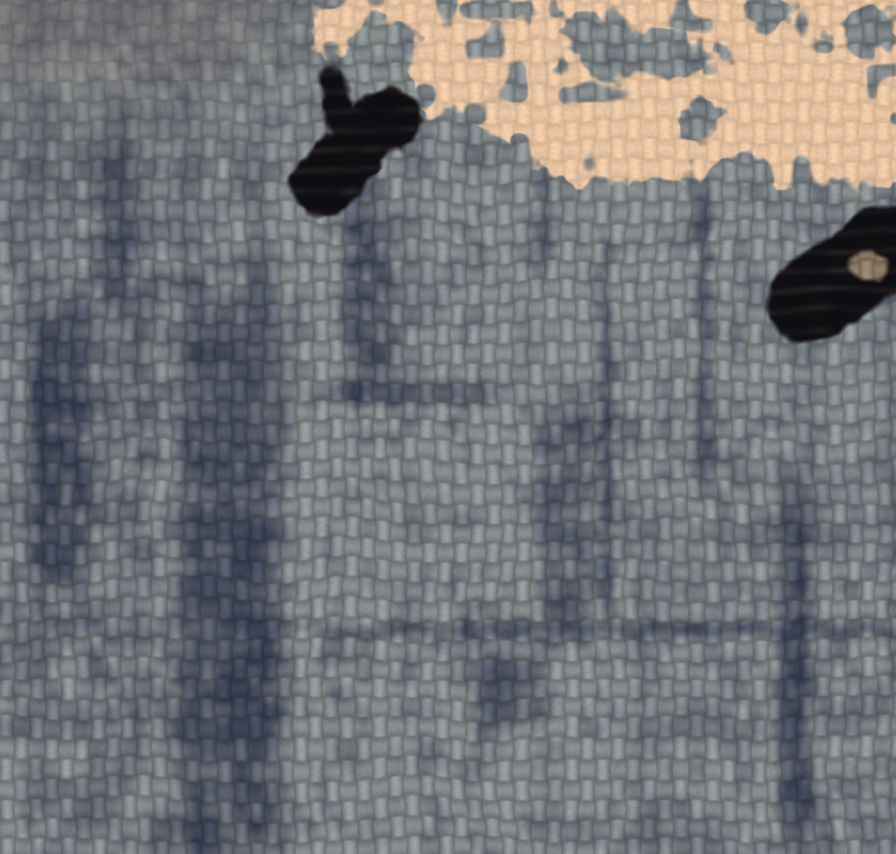
A Shadertoy shader for this texture:

```glsl
#define THREADS vec2(57.0, 45.0)
#define PALE_DYE vec3(0.565, 0.59, 0.595)
#define DEEP_DYE vec3(0.25, 0.275, 0.355)
#define CREAM vec3(0.97, 0.82, 0.68)
#define INK vec3(0.055, 0.05, 0.065)
#define TAN vec3(0.56, 0.49, 0.41)
#define EDGE_SOFT 0.004
#define EDGE_ROUGH 0.03
#define WEAVE_DEPTH 0.36

float hash(vec2 p) {
    return fract(sin(dot(p, vec2(127.1, 311.7))) * 43758.5453);
}

float noise(vec2 p) {
    vec2 i = floor(p), f = fract(p);
    f = f * f * (3.0 - 2.0 * f);
    return mix(mix(hash(i), hash(i + vec2(1, 0)), f.x),
               mix(hash(i + vec2(0, 1)), hash(i + vec2(1, 1)), f.x), f.y);
}

float capsule(vec2 p, vec2 a, vec2 b, float radius) {
    vec2 ab = b - a;
    float t = clamp(dot(p - a, ab) / dot(ab, ab), 0.0, 1.0);
    return length(p - a - ab * t) - radius;
}

float ellipse(vec2 p, vec2 radii) {
    return (length(p / radii) - 1.0) * min(radii.x, radii.y);
}

// Plain weave: warp and weft alternate smoothly, with dark gaps at corners
float weave(vec2 g) {
    vec2 s = sin(3.14159 * g);
    float warpOver = smoothstep(-0.35, 0.35, s.x * s.y);
    return mix(0.72 * abs(s.y), abs(s.x), warpOver);
}

// Soft bands of deep dye: centre, half size
float dyeBands(vec2 p) {
    const vec4 bands[12] = vec4[12](
        vec4(0.13, 0.72, 0.015, 0.11), vec4(0.065, 0.45, 0.03, 0.16),
        vec4(0.257, 0.30, 0.055, 0.33), vec4(0.677, 0.47, 0.008, 0.22),
        vec4(0.785, 0.57, 0.01, 0.16), vec4(0.63, 0.375, 0.03, 0.13),
        vec4(0.885, 0.20, 0.018, 0.20), vec4(0.605, 0.71, 0.012, 0.07),
        vec4(0.41, 0.64, 0.03, 0.12), vec4(0.68, 0.25, 0.33, 0.007),
        vec4(0.46, 0.515, 0.11, 0.012), vec4(0.57, 0.18, 0.04, 0.04));
    float clear = 1.0;
    for (int i = 0; i < 12; i++) {
        vec2 d = abs(p - bands[i].xy) - bands[i].zw;
        vec2 soft = 0.006 + 0.25 * bands[i].zw;
        vec2 cover = 1.0 - smoothstep(-soft, soft, d);
        clear *= 1.0 - 0.55 * cover.x * cover.y;
    }
    return 1.0 - clear;
}

// Cream area hanging from the top, cut by dyed patches; q.y is depth
float creamShape(vec2 q, float rough) {
    const vec4 patches[7] = vec4[7](
        vec4(0.425, 0.055, 0.042, 0.036), vec4(0.715, 0.063, 0.08, 0.026),
        vec4(0.78, 0.135, 0.024, 0.03), vec4(0.965, 0.037, 0.035, 0.025),
        vec4(0.86, 0.01, 0.025, 0.02), vec4(0.57, 0.008, 0.04, 0.01),
        vec4(0.66, 0.035, 0.03, 0.02));
    float hem = 0.058 + 0.067 * smoothstep(0.44, 0.48, q.x)
              + 0.08 * smoothstep(0.50, 0.64, q.x)
              - 0.028 * (1.0 - smoothstep(0.025, 0.045, abs(q.x - 0.825)));
    float d = max(q.y - hem, 0.355 - q.x);
    for (int i = 0; i < 7; i++)
        d = max(d, -ellipse(q - patches[i].xy, patches[i].zw));
    float speck = noise(q * 38.0 + 7.0) - 0.83 + 0.12 * smoothstep(0.9, 0.5, q.x);
    return max(d + rough * EDGE_ROUGH, speck * 0.05);
}

void mainImage(out vec4 fragColor, in vec2 fragCoord) {
    vec2 p = fragCoord / iResolution.x;
    float top = iResolution.y / iResolution.x;
    vec2 q = vec2(p.x, top - p.y);

    // Threads, gently bent
    vec2 g = p * THREADS + 0.5 * vec2(noise(p * 11.0), noise(p * 13.0 + 40.0));
    float cloth = weave(g);
    float fleck = noise(g * 1.1 + 3.0);
    float rough = 0.6 * noise(p * 48.0) + 0.4 * noise(p * 110.0) - 0.5;

    // Dye: broad bands, long streaks and thread-sized mottling
    float streaks = noise(g * vec2(0.65, 0.09)) + 0.7 * noise(g * vec2(0.08, 0.6) + 20.0);
    float dye = 0.02 + dyeBands(p + 0.012 * rough)
              + 0.34 * (streaks - 0.8) + 0.55 * (fleck - 0.45)
              + 0.20 * smoothstep(0.38, 0.25, p.x)
              + 0.18 * smoothstep(0.5, 0.9, p.x) * smoothstep(0.5, 0.3, p.y);
    float corner = smoothstep(0.68, 0.95, p.y) * smoothstep(0.48, 0.2, p.x);
    dye = mix(dye, 0.50 + 0.3 * (fleck - 0.5), 0.65 * corner);
    vec3 col = mix(PALE_DYE, DEEP_DYE, clamp(dye, 0.0, 1.0));
    col = mix(col, vec3(dot(col, vec3(0.333))) * vec3(1.02, 1.0, 0.98), 0.6 * corner);
    col *= 1.0 - WEAVE_DEPTH * (1.0 - 0.5 * corner) * (0.85 - cloth);

    // Cream print
    float cream = 1.0 - smoothstep(-EDGE_SOFT, EDGE_SOFT, creamShape(q, rough));
    col = mix(col, CREAM * (0.84 + 0.15 * cloth), cream);

    // Ink marks with ribbed thread highlights
    float leftMark = min(capsule(q, vec2(0.433, 0.132), vec2(0.359, 0.206), 0.035),
                         capsule(q, vec2(0.369, 0.091), vec2(0.385, 0.15), 0.015));
    float rightMark = capsule(q, vec2(0.902, 0.337), vec2(0.992, 0.274), 0.046);
    float notch = ellipse(q - vec2(0.442, 0.180), vec2(0.018, 0.014));
    float mark = min(max(leftMark, -notch), rightMark) + 0.012 * rough;
    float rib = pow(abs(sin(3.14159 * g.y)), 6.0) * noise(g * vec2(0.8, 1.0) + 9.0);
    vec3 ink = INK + vec3(0.10, 0.085, 0.075) * rib;
    float spot = ellipse(q - vec2(0.970, 0.298), vec2(0.021, 0.016)) + 0.008 * rough;
    ink = mix(ink, TAN * (0.75 + 0.35 * cloth), 1.0 - smoothstep(-EDGE_SOFT, EDGE_SOFT, spot));
    col = mix(col, ink, 1.0 - smoothstep(-EDGE_SOFT, EDGE_SOFT, mark));

    // Fine fibre grain
    col *= 0.97 + 0.06 * noise(p * 330.0);
    fragColor = vec4(col, 1.0);
}
```
